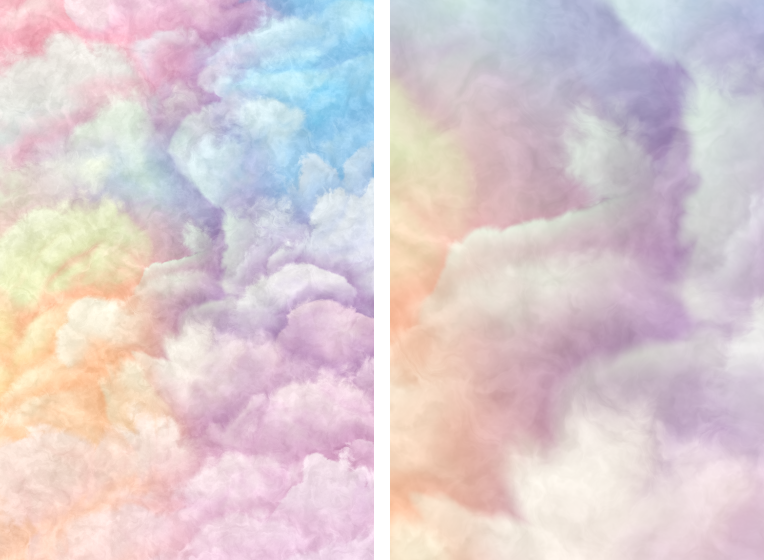
Left, the full canvas; right, a detail of the centre.
A Shadertoy shader for this background:

```glsl
const int ROWS = 9;
const int COLS = 4;
const float MIN_RADIUS = 0.075;
const float MAX_RADIUS = 0.2;
const float LOBE_DEPTH = 0.75;
const float SHADOW = 0.82;
const float RIM_LIGHT = 0.66;
const float CAST_SHADOW = 0.5;
const float RELIEF = 1.9;
const float FIBRE = 0.09;
const float CONTRAST = 1.45;
const vec3 MEAN = vec3(0.88, 0.80, 0.84);
const vec2 LIGHT_DIR = vec2(-0.42, 0.91);
const vec3 VIOLET = vec3(0.75, 0.62, 0.765);
const vec3 ROSE = vec3(0.94, 0.69, 0.75);
const vec3 APRICOT = vec3(0.96, 0.76, 0.65);
const vec3 SKY = vec3(0.66, 0.79, 0.90);
const vec3 MILK = vec3(0.94, 0.92, 0.89);

// Gradient mesh, three columns by five rows, from the bottom up
const vec3 MESH[15] = vec3[15](
    vec3(0.95, 0.82, 0.78), vec3(0.93, 0.80, 0.86), vec3(0.91, 0.80, 0.88),
    vec3(0.96, 0.85, 0.69), vec3(0.94, 0.88, 0.82), vec3(0.91, 0.78, 0.85),
    vec3(0.91, 0.90, 0.78), vec3(0.84, 0.88, 0.83), vec3(0.86, 0.82, 0.88),
    vec3(0.82, 0.83, 0.88), vec3(0.73, 0.82, 0.92), vec3(0.66, 0.83, 0.93),
    vec3(0.95, 0.77, 0.81), vec3(0.91, 0.77, 0.85), vec3(0.65, 0.83, 0.93));

float hash(vec2 p) {
    vec3 q = fract(p.xyx * 0.1031);
    q += dot(q, q.yzx + 33.33);
    return fract((q.x + q.y) * q.z);
}

float noise(vec2 p) {
    vec2 i = floor(p), f = fract(p);
    f = f * f * f * (f * (f * 6.0 - 15.0) + 10.0);
    return mix(mix(hash(i), hash(i + vec2(1, 0)), f.x),
               mix(hash(i + vec2(0, 1)), hash(i + vec2(1, 1)), f.x), f.y);
}

const mat2 TURN = mat2(1.6, 1.2, -1.2, 1.6);

float fbm(vec2 p) {
    float sum = 0.0, amp = 0.5;
    for (int i = 0; i < 5; i++) {
        sum += amp * noise(p);
        p = TURN * p + 7.3;
        amp *= 0.5;
    }
    return sum;
}

// Round lobes parted by narrow creases
float billow(vec2 p) {
    float sum = 0.0, amp = 0.55;
    for (int i = 0; i < 4; i++) {
        sum += amp * abs(2.0 * noise(p) - 1.0);
        p = TURN * p + 3.7;
        amp *= 0.42;
    }
    return sum;
}

vec3 bodyColor(vec2 uv) {
    vec2 g = clamp(uv * vec2(3, 5) - 0.5, vec2(0), vec2(1.999, 3.999));
    ivec2 i = ivec2(g);
    vec2 f = smoothstep(0.0, 1.0, fract(g));
    int k = i.y * 3 + i.x;
    return mix(mix(MESH[k], MESH[k + 1], f.x), mix(MESH[k + 3], MESH[k + 4], f.x), f.y);
}

vec3 shadowColor(vec2 uv) {
    vec3 warm = mix(APRICOT, ROSE, smoothstep(0.38, 0.68, uv.y));
    vec3 cool = mix(mix(ROSE, VIOLET, 0.5), VIOLET, smoothstep(0.1, 0.42, uv.y));
    cool = mix(cool, SKY, 0.9 * smoothstep(0.6, 0.78, uv.x) * smoothstep(0.55, 0.7, uv.y));
    vec2 drift = (uv - vec2(0.34, 0.68)) / vec2(0.24, 0.09);
    return mix(mix(warm, cool, smoothstep(0.3, 0.62, uv.x)), SKY, 0.75 * exp(-dot(drift, drift)));
}

// Fine curled strands, centred on zero
float fibres(vec2 p) {
    float sum = 0.0;
    for (int i = 0; i < 3; i++) {
        float scale = 7.0 * exp2(float(i));
        vec2 curl = vec2(fbm(p * scale), fbm(p * scale + 19.0));
        sum += 2.2 * (fbm(p * scale * 1.9 + 5.0 * curl) - 0.48);
    }
    return sum;
}

void mainImage(out vec4 fragColor, in vec2 fragCoord) {
    vec2 p = fragCoord / iResolution.y;
    float aspect = iResolution.x / iResolution.y;
    vec2 warp = vec2(fbm(p * 5.0), fbm(p * 5.0 + 31.0)) - 0.5;
    vec2 w = p + 0.1 * warp;
    vec2 uv = vec2(w.x / aspect, w.y);
    float strands = fibres(p);
    vec3 body = bodyColor(uv);
    vec3 shade = shadowColor(uv);
    vec3 col = mix(body, shade, 0.7);

    // Puffs from the top down, so that the lower ones lie in front
    for (int row = ROWS; row >= -1; row--)
    for (int c = 0; c <= COLS; c++) {
        vec2 id = vec2(c, row) + 11.0;
        vec2 rnd = vec2(hash(id), hash(id + 57.0));
        vec2 centerUv = (vec2(c, row) + 0.9 * (rnd - 0.5) + vec2(0, 0.3)) / vec2(COLS, ROWS);
        float radius = mix(MIN_RADIUS, MAX_RADIUS, hash(id + 91.0));
        vec2 q = (w - centerUv * vec2(aspect, 1)) / radius;
        if (dot(q, q) > 3.4) continue;

        vec2 lobePos = p * 8.0 + 0.8 * warp + rnd * 40.0;
        float lobes = billow(lobePos);
        float slope = lobes - billow(lobePos + 0.13 * LIGHT_DIR);
        float d = length(q) - 0.74 - LOBE_DEPTH * lobes - 0.03 * strands;
        float soft = mix(0.035, 0.2, hash(id + 23.0));
        float facing = dot(q, LIGHT_DIR) + 0.9 * (lobes - 0.3) + RELIEF * slope;
        float dark = SHADOW * smoothstep(0.25, -0.9, facing);
        float lit = RIM_LIGHT * smoothstep(0.05, 1.1, facing);

        vec3 own = bodyColor(centerUv + 0.2 * (rnd.yx - 0.5));
        vec3 base = mix(body, own, 0.7);
        vec3 puff = mix(base, shade, dark);
        puff = mix(puff, mix(MILK, base + 0.04, 0.35), lit);
        col = mix(col, shade, CAST_SHADOW * smoothstep(0.5, 0.0, d));
        col = mix(col, puff, smoothstep(soft, -soft, d));
    }

    // Long fold: shade gathers on its left, a bright crest stands on its right
    float foldX = 0.56 + 0.03 * sin(uv.y * 15.0) - 0.9 * max(0.48 - uv.y, 0.0);
    float t = uv.x - foldX + 0.22 * (billow(p * 7.0 + warp) - 0.3);
    float reach = smoothstep(0.15, 0.3, p.y) * smoothstep(1.0, 0.85, p.y);
    float fold = smoothstep(-0.2, 0.0, t) * smoothstep(0.02, -0.01, t);
    float crest = smoothstep(-0.01, 0.02, t) * smoothstep(0.24, 0.0, t);
    col = mix(col, shade, 0.7 * fold * reach);
    col = mix(col, mix(MILK, body, 0.3), 0.42 * crest * reach);

    // Low mist, strands and final contrast
    float mist = 0.6 * smoothstep(0.26, 0.0, p.y) * (0.6 + 0.6 * fbm(p * 4.0 + 13.0));
    col = mix(col, body, mist);
    col = MEAN + CONTRAST * (col - MEAN);
    col += FIBRE * strands * (1.1 - 0.6 * col);
    fragColor = vec4(clamp(col, 0.0, 1.0), 1.0);
}
```
